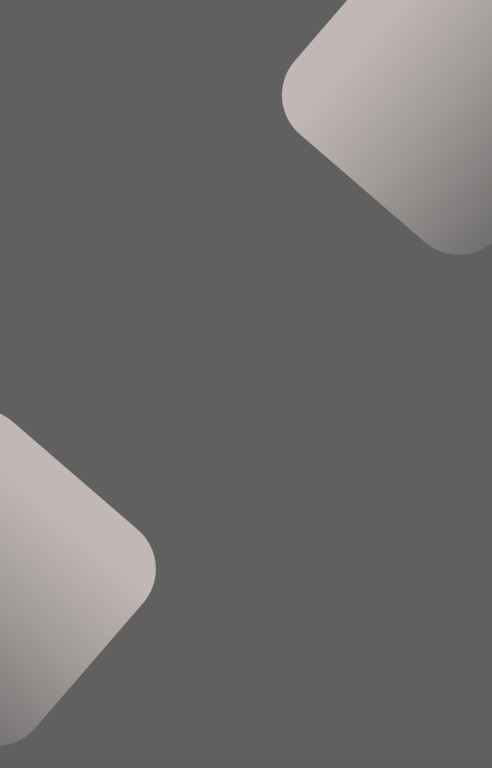
Give the GLSL for this background, as a WebGL 1 fragment shader.

```glsl
precision mediump float;
// Two large rounded squares, tilted and cropped by the sides of a flat grey field.
// Each is a rounded-box distance function shaded by a linear gradient that runs
// along its own local axis; lengths are in units of the canvas height.

uniform vec2 u_resolution;

#define HALF_SIDE 0.1751
#define CORNER_RADIUS 0.0677
#define TILT -0.712
#define QUARTER_TURN 1.5708
#define UPPER_CENTER vec2(0.5863, 0.8874)
#define LOWER_CENTER vec2(-0.0163, 0.2480)
#define FIELD_GREY vec3(0.377)
#define ROSE_GREY vec3(0.755, 0.718, 0.706)
#define WARM_GREY vec3(0.628, 0.608, 0.592)
#define MAUVE_GREY vec3(0.535, 0.518, 0.514)
#define DEEP_GREY vec3(0.435, 0.435, 0.427)

// Position in a frame whose x axis points along the given angle
vec2 toLocal(vec2 p, vec2 center, float angle) {
  vec2 axis = vec2(cos(angle), sin(angle));
  vec2 d = p - center;
  return vec2(dot(d, axis), dot(d, vec2(-axis.y, axis.x)));
}

float roundedSquare(vec2 p) {
  vec2 q = abs(p) - (HALF_SIDE - CORNER_RADIUS);
  return length(max(q, 0.0)) + min(max(q.x, q.y), 0.0) - CORNER_RADIUS;
}

// Four-stop gradient, from the light edge to the dark edge
vec3 sheen(float t) {
  vec3 color = mix(ROSE_GREY, WARM_GREY, smoothstep(0.0, 1.0, 0.0) + clamp((t - 0.15) / 0.38, 0.0, 1.0));
  color = mix(color, MAUVE_GREY, clamp((t - 0.53) / 0.24, 0.0, 1.0));
  return mix(color, DEEP_GREY, clamp((t - 0.77) / 0.23, 0.0, 1.0));
}

// Lay one shaded square over the base colour
vec3 addSquare(vec3 base, vec2 p, vec2 center, float angle) {
  vec2 local = toLocal(p, center, angle);
  float softness = 0.75 / u_resolution.y;
  float cover = 1.0 - smoothstep(-softness, softness, roundedSquare(local));
  return mix(base, sheen(0.5 + 0.5 * local.x / HALF_SIDE), cover);
}

void main() {
  vec2 p = gl_FragCoord.xy / u_resolution.y;
  vec3 color = addSquare(FIELD_GREY, p, UPPER_CENTER, TILT);
  color = addSquare(color, p, LOWER_CENTER, TILT - QUARTER_TURN);
  gl_FragColor = vec4(color, 1.0);
}
```
